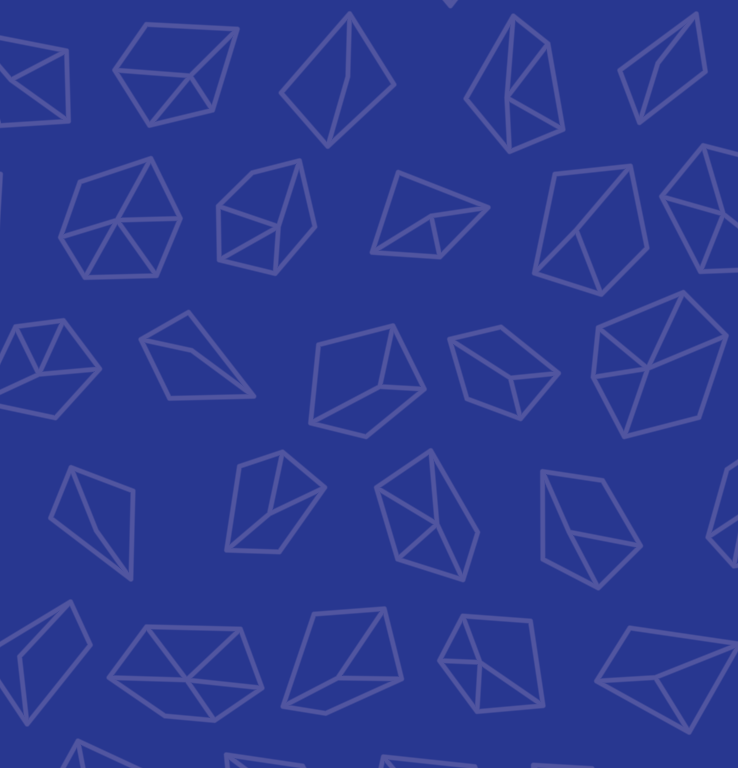
Give the GLSL for this pattern, as a WebGL 2 fragment shader.

```glsl
#version 300 es
precision highp float;

uniform vec2 u_resolution;
out vec4 fragColor;

const vec3 BACKGROUND = vec3(0.157, 0.216, 0.565);
const vec3 LINE_COLOR = vec3(0.318, 0.335, 0.627);
const float CELL = 0.207;          // gem spacing, in canvas heights
const float ROW_STEP = 0.93;       // row height, in cells
const float JITTER = 0.15;         // wander of gem centres, in cells
const float HALF_LINE = 0.0031;    // in canvas heights
const float SOFTNESS = 0.0014;
const vec2 SIZE_RANGE = vec2(0.34, 0.46);
const vec2 ASPECT_RANGE = vec2(0.72, 1.0);
const float TIP_STRETCH = 1.22;
const float ANGLE_JITTER = 0.55;
const float HUB_JITTER = 0.5;
const float TAU = 6.28319;

float hash(vec2 cell, float seed) {
    return fract(sin(dot(cell, vec2(12.9898, 78.233)) + seed * 37.719) * 43758.5);
}

float segmentDistance(vec2 p, vec2 a, vec2 b) {
    vec2 pa = p - a, ba = b - a;
    return length(pa - ba * clamp(dot(pa, ba) / dot(ba, ba), 0.0, 1.0));
}

// Corners lie on an ellipse; corner 0 is drawn out into a tip
vec2 gemCorner(int i, int sides, vec2 cell, float aspect) {
    float wobble = ANGLE_JITTER * (hash(cell, 10.0 + float(i)) - 0.5);
    float angle = TAU * (float(i) + wobble) / float(sides);
    float reach = i == 0 ? TIP_STRETCH : 1.0;
    return reach * vec2(cos(angle), aspect * sin(angle));
}

// Distance to the outline and facet lines of one gem, in cells
float gemDistance(vec2 p, vec2 cell) {
    float turn = TAU * hash(cell, 1.0);
    float size = mix(SIZE_RANGE.x, SIZE_RANGE.y, hash(cell, 2.0));
    float aspect = mix(ASPECT_RANGE.x, ASPECT_RANGE.y, hash(cell, 3.0));
    int sides = 4 + int(floor(0.4 + 2.3 * hash(cell, 4.0)));
    bool fewFacets = hash(cell, 5.0) < 0.5;
    vec2 hub = HUB_JITTER * (vec2(hash(cell, 6.0), hash(cell, 7.0)) - 0.5);

    float c = cos(turn), s = sin(turn);
    p = mat2(c, -s, s, c) * p / size;
    p.x += 0.5 * (TIP_STRETCH - 1.0);

    float nearest = 10.0;
    vec2 previous = gemCorner(sides - 1, sides, cell, aspect);
    for (int i = 0; i < sides; i++) {
        vec2 corner = gemCorner(i, sides, cell, aspect);
        nearest = min(nearest, segmentDistance(p, previous, corner));
        bool skipped = i == 1 || (fewFacets && i == sides - 1);
        if (!skipped) nearest = min(nearest, segmentDistance(p, hub, corner));
        previous = corner;
    }
    return nearest * size;
}

// Staggered rows of gems, one per cell
float patternDistance(vec2 p) {
    float nearest = 10.0;
    float baseRow = floor(p.y / ROW_STEP);
    for (int dy = -1; dy <= 1; dy++) {
        float row = baseRow + float(dy);
        float shift = 0.5 * mod(row, 2.0);
        float baseColumn = floor(p.x - shift);
        for (int dx = -1; dx <= 1; dx++) {
            vec2 cell = vec2(baseColumn + float(dx), row);
            vec2 wander = JITTER * (vec2(hash(cell, 8.0), hash(cell, 9.0)) - 0.5);
            vec2 centre = vec2(cell.x + 0.5 + shift, (row + 0.5) * ROW_STEP) + wander;
            nearest = min(nearest, gemDistance(p - centre, cell));
        }
    }
    return nearest;
}

void main() {
    vec2 uv = gl_FragCoord.xy / u_resolution.y;
    float d = patternDistance(uv / CELL + vec2(3.3, 5.4)) * CELL;
    float line = 1.0 - smoothstep(HALF_LINE - SOFTNESS, HALF_LINE + SOFTNESS, d);
    fragColor = vec4(mix(BACKGROUND, LINE_COLOR, line), 1.0);
}
```
